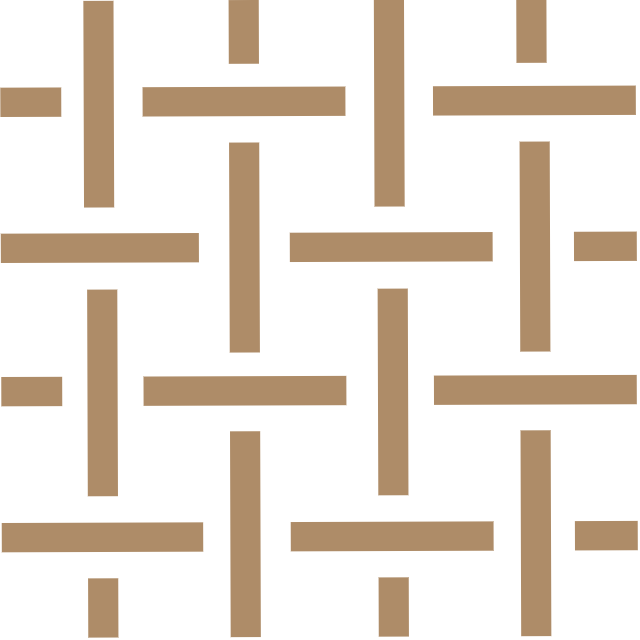
Write a WebGL 1 fragment shader that draws this pattern.

```glsl
precision highp float;
// Open basket weave: tan bars on white, horizontal and vertical families
// interlocking in a staggered lattice. Each family folds space to its nearest
// bar; a slight tilt, seam shifts and a trimmed border make it uneven.

uniform vec2 u_resolution;

// All lengths are in design units: the canvas is CANVAS units on each side.
const float CANVAS = 768.0;
const vec3 PAPER = vec3(1.0);
const vec3 TAN = vec3(0.682, 0.549, 0.406);
const float TILT = 0.0033;                     // shear-sized rotation

// Upright bars
const vec2 UPRIGHT_ORIGIN = vec2(121.5, 125.4);
const vec2 UPRIGHT_STEP = vec2(174.3, 346.5);  // column pitch, bar period
const vec2 UPRIGHT_STAGGER = vec2(-3.4, 172.6);
const vec2 UPRIGHT_HALF = vec2(18.1, 124.0);
const float ODD_EXTRA = 2.0;                   // odd columns are longer
const float TOP_NUDGE = -3.4;                  // top bars slip to the left

// Level bars
const vec2 LEVEL_ORIGIN = vec2(292.4, 122.8);
const vec2 LEVEL_STEP = vec2(348.5, 173.6);    // bar period, row pitch
const vec2 LEVEL_STAGGER = vec2(-172.4, 1.6);
const vec2 LEVEL_HALF = vec2(121.7, 17.6);
const float SEAM_SHIFT = 7.5;                  // cut bars slide inward
const float SHORT_END = -4.0;                  // one bar slips off the left

// Trimmed area of the weave
const vec2 FRAME_MIN = vec2(0.0, 1.0);
const vec2 FRAME_MAX = vec2(763.2, 765.5);

float boxDistance(vec2 p, vec2 halfSize) {
  vec2 d = abs(p) - halfSize;
  return length(max(d, 0.0)) + min(max(d.x, d.y), 0.0);
}

float nearestIndex(float x, float period) {
  return floor(x / period + 0.5);
}

float uprightBars(vec2 p) {
  p -= UPRIGHT_ORIGIN;
  float column = nearestIndex(p.x, UPRIGHT_STEP.x);
  float odd = mod(column, 2.0);
  p -= UPRIGHT_STAGGER * odd;
  float bar = nearestIndex(p.y, UPRIGHT_STEP.y);
  p -= UPRIGHT_STEP * vec2(column, bar);

  // Top bars slip sideways, except in the second column
  float isTop = step(bar + odd, 0.5);
  float isSecond = 1.0 - step(0.5, abs(column - 1.0));
  p.x -= TOP_NUDGE * isTop * (1.0 - isSecond);
  return boxDistance(p, UPRIGHT_HALF + vec2(0.0, ODD_EXTRA * odd));
}

float levelBars(vec2 p) {
  p -= LEVEL_ORIGIN;
  float row = nearestIndex(p.y, LEVEL_STEP.y);
  float odd = mod(row, 2.0);
  p -= LEVEL_STAGGER * odd;
  float bar = nearestIndex(p.x, LEVEL_STEP.x);
  p -= LEVEL_STEP * vec2(bar, row);

  // Bars cut by the left and right borders slide toward the centre
  p.x -= SEAM_SHIFT * (step(bar, -0.5) - step(1.5, bar));
  float isSlipped = 1.0 - step(0.5, abs(row - 1.0) + abs(bar));
  p.x -= SHORT_END * isSlipped;
  return boxDistance(p, LEVEL_HALF);
}

void main() {
  // Design space with y running down, then tilted
  vec2 p = CANVAS * gl_FragCoord.xy / u_resolution;
  p.y = CANVAS - p.y;
  p += TILT * vec2(-p.y, p.x);

  float weave = min(uprightBars(p), levelBars(p));
  vec2 frameCentre = 0.5 * (FRAME_MIN + FRAME_MAX);
  float frame = boxDistance(p - frameCentre, 0.5 * (FRAME_MAX - FRAME_MIN));
  float d = max(weave, frame);

  // One-pixel smoothed edge
  float pixel = CANVAS / min(u_resolution.x, u_resolution.y);
  float coverage = clamp(0.5 - d / pixel, 0.0, 1.0);
  gl_FragColor = vec4(mix(PAPER, TAN, coverage), 1.0);
}
```
